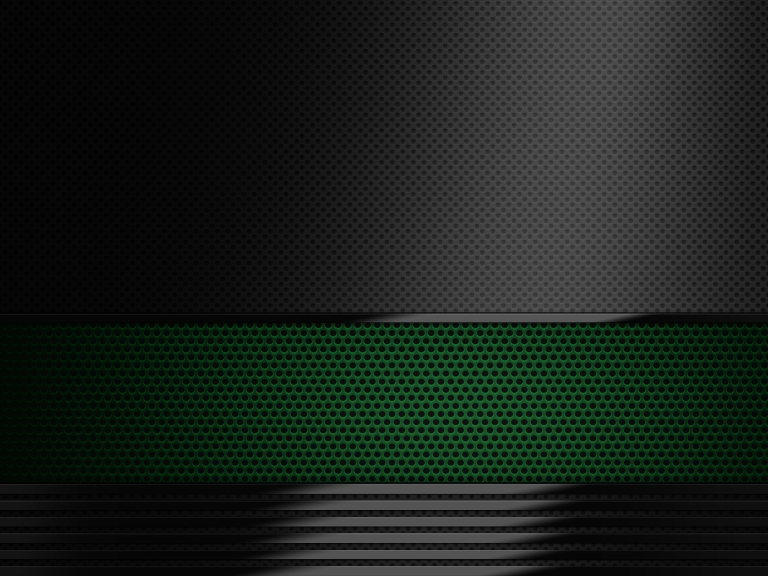
Write a Shadertoy shader that draws this background.

```glsl
// Dark perforated metal panel above a glowing green mesh band and glossy black slats.

// Offset to the nearest centre of a staggered grid
vec2 staggered(vec2 p, vec2 cell) {
    vec2 a = (fract(p / cell) - 0.5) * cell;
    vec2 b = (fract(p / cell + 0.5) - 0.5) * cell;
    return dot(a, a) < dot(b, b) ? a : b;
}

// Soft disc coverage
float disc(vec2 d, float radius, float aa) {
    return 1.0 - smoothstep(radius - aa, radius + aa, length(d));
}

// Coverage of the span from lo to hi
float span(float y, float lo, float hi, float aa) {
    return smoothstep(lo - aa, lo + aa, y) * (1.0 - smoothstep(hi - aa, hi + aa, y));
}

// Slanted sheen that rises across a and falls across b
float sheen(float x, vec2 a, vec2 b) {
    return smoothstep(a.x, a.y, x) * (1.0 - smoothstep(b.x, b.y, x));
}

// Black sheet with a tilted light band and small dimples
vec3 dimpledPanel(vec2 p, float aa) {
    float height = (p.y - 262.0) / 314.0;
    float x = p.x - mix(540.0, 605.0, height);
    float width = x < 0.0 ? mix(215.0, 190.0, height) : mix(190.0, 125.0, height);
    float light = exp(-x * x / (width * width));
    float tone = 0.025 + 0.235 * light + 0.045 * smoothstep(100.0, 768.0, p.x);
    vec2 d = staggered(p, vec2(10.6));
    float hole = disc(d, 2.4, aa * 1.2);
    float rim = disc(d + vec2(0.0, 1.2), 2.7, aa) * (1.0 - hole);
    float shade = mix(0.7, 0.28, light) * (0.8 + 0.2 * clamp(d.y, -1.0, 1.0));
    tone *= (1.0 - hole * shade) * (1.0 + 0.15 * rim);
    return vec3(tone);
}

// Green mesh lit from its centre
vec3 greenMesh(vec2 p, float aa) {
    vec2 q = (p - vec2(465.0, 172.0)) / vec2(210.0, 120.0);
    float glow = exp(-dot(q, q));
    float ambient = smoothstep(-160.0, 300.0, p.x) * (1.0 - 0.3 * smoothstep(560.0, 800.0, p.x));
    vec3 metal = mix(vec3(0.015, 0.12, 0.035) * ambient, vec3(0.12, 0.38, 0.19), glow);
    vec2 d = staggered(p, vec2(9.8, 16.2));
    float hole = disc(d * vec2(1.0, 1.12), 3.3, aa * 1.2);
    float rim = disc(d + vec2(0.0, 1.2), 3.9, aa) * (1.0 - hole);
    vec3 color = metal * (0.85 + mix(0.7, 0.2, glow) * rim);
    color = mix(color, vec3(0.012, 0.03, 0.017) + 0.03 * glow, hole * 0.92);
    float edgeShade = smoothstep(93.0, 99.0, p.y) * (1.0 - smoothstep(248.0, 254.0, p.y));
    return color * mix(0.6, 1.0, edgeShade);
}

// Repeated glossy bars over a dark perforated floor
vec3 slats(vec2 p, float aa) {
    float row = floor((92.0 - p.y) / 16.4);
    float depth = 92.0 - p.y - row * 16.4;
    float x = p.x + depth * 4.5 + row * 5.0;
    float light = sheen(x, vec2(290.0, 370.0), vec2(540.0, 600.0));
    float tone = 0.025 + 0.30 * light + 0.05 * exp(-pow((p.x - 10.0) / 50.0, 2.0));
    tone += 0.035 * smoothstep(590.0, 768.0, p.x);
    tone += 0.05 * span(depth, 0.0, 1.3, aa * 0.5);
    float floorLight = exp(-pow((p.x - 450.0) / 190.0, 2.0));
    float hole = disc(staggered(p, vec2(10.6)), 2.2, aa);
    float base = (0.03 + 0.10 * floorLight) * (1.0 - 0.5 * hole);
    base *= smoothstep(9.0, 12.0, depth);
    return vec3(mix(base, tone, span(depth, 0.0, 9.7, aa * 0.5)));
}

// Glossy divider between panel and mesh
vec3 divider(vec2 p, float aa) {
    float depth = 262.5 - p.y;
    float light = sheen(p.x + depth * 4.5, vec2(375.0, 440.0), vec2(625.0, 665.0));
    float tone = 0.025 + 0.31 * light + 0.03 * smoothstep(640.0, 768.0, p.x);
    tone += 0.06 * span(depth, 0.2, 1.5, aa * 0.5);
    return vec3(tone * (1.0 - 0.8 * smoothstep(8.0, 9.5, depth)));
}

void mainImage(out vec4 fragColor, in vec2 fragCoord) {
    // The canvas is 576 units tall and nominally 768 wide
    vec2 p = fragCoord / iResolution.xy * vec2(768.0, 576.0);
    float aa = 576.0 / iResolution.y * 0.6;

    // Stack the layers from the bottom up
    vec3 color = slats(p, aa);
    color = mix(color, greenMesh(p, aa), smoothstep(93.0 - aa, 93.0 + aa, p.y));
    color = mix(color, divider(p, aa), smoothstep(253.0 - aa, 253.0 + aa, p.y));
    color = mix(color, dimpledPanel(p, aa), smoothstep(262.5 - aa, 262.5 + aa, p.y));

    // Dark seams beside the bars
    color *= 1.0 - 0.6 * span(p.y, 262.5, 264.0, aa);
    color *= 1.0 - 0.6 * span(p.y, 92.0, 94.0, aa);
    fragColor = vec4(color, 1.0);
}
```
